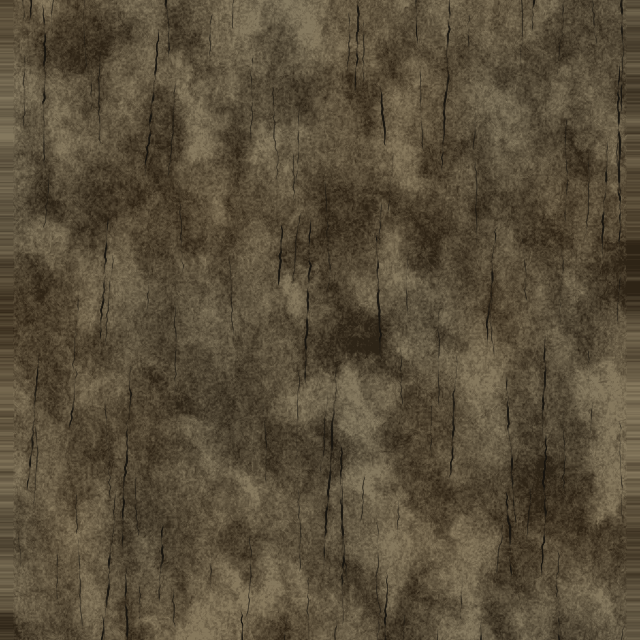
This texture is drawn by a WebGL 1 fragment shader. Its source:

```glsl
precision highp float;

uniform vec2 u_resolution;

const vec3 DARK_BARK = vec3(0.23, 0.19, 0.13);
const vec3 PALE_BARK = vec3(0.49, 0.44, 0.34);
const vec3 CRACK_COLOR = vec3(0.085, 0.075, 0.055);
const float BORDER = 0.02;

float hash(vec2 p) {
  vec3 q = fract(p.xyx * vec3(0.1031, 0.1030, 0.0973));
  q += dot(q, q.yzx + 33.33);
  return fract((q.x + q.y) * q.z);
}

float noise(vec2 p) {
  vec2 cell = floor(p);
  vec2 f = fract(p);
  f = f * f * (3.0 - 2.0 * f);
  float low = mix(hash(cell), hash(cell + vec2(1.0, 0.0)), f.x);
  float high = mix(hash(cell + vec2(0.0, 1.0)), hash(cell + vec2(1.0)), f.x);
  return mix(low, high, f.y);
}

// Sum of rotated octaves, centred on zero.
float fbm(vec2 p, float gain) {
  float sum = 0.0;
  float weight = 1.0;
  for (int i = 0; i < 5; i++) {
    sum += weight * (noise(p) - 0.5);
    p = mat2(1.96, 0.38, -0.38, 1.96) * p + 17.3;
    weight *= gain;
  }
  return sum;
}

// Displacement that tears smooth blotches into ragged ones.
vec2 tear(vec2 p, float scale, float gain) {
  return vec2(fbm(p * scale, gain), fbm(p * scale + 40.0, gain));
}

// Flaky surface height, leaning across the grain.
float flakes(vec2 p) {
  return fbm(vec2(p.x + 0.3 * p.y, p.y) * vec2(52.0, 34.0) + 90.0, 0.8);
}

// Tapered vertical splits, one candidate per cell: x is the split, y its shade.
vec2 cracks(vec2 p, vec2 cells, float maxWidth, float density, float seed) {
  vec2 home = floor(p * cells);
  float blur = max(0.0012, 0.9 / u_resolution.x);
  vec2 result = vec2(0.0);
  for (int j = -1; j <= 1; j++) {
    for (int i = -1; i <= 1; i++) {
      vec2 cell = home + vec2(float(i), float(j));
      vec2 key = cell + seed;
      vec2 jitter = vec2(hash(key), hash(key + 51.7));
      float present = step(hash(key + 23.1), density);
      float halfLength = mix(0.2, 0.7, hash(key + 77.9)) / cells.y;
      vec2 d = p - (cell + 0.1 + 0.8 * jitter) / cells;
      float slant = 0.16 * (hash(key + 12.4) - 0.4);
      float lane = hash(key + 5.2) * 200.0;
      d.x -= slant * d.y;
      d.x += 0.005 * (noise(vec2(p.y * 24.0, lane)) - 0.5);
      d.x += 0.003 * (noise(vec2(p.y * 130.0, lane + 9.0)) - 0.5);
      float along = d.y / halfLength;
      float taper = max(0.0, 1.0 - along * along);
      float opening = smoothstep(0.2, 0.7, noise(vec2(p.y * 65.0, lane + 31.0)));
      float width = maxWidth * taper * opening;
      float split = 1.0 - smoothstep(width, width + blur, abs(d.x));
      split *= smoothstep(0.0, 0.25, taper) * (0.25 + 0.75 * opening);
      float shade = taper * exp(-abs(d.x) / 0.005);
      result = max(result, present * vec2(split, shade));
    }
  }
  return result;
}

void main() {
  vec2 p = gl_FragCoord.xy / u_resolution;

  // The side margins smear the outermost grain sideways.
  p.x = clamp(p.x, BORDER, 1.0 - BORDER);

  // Ragged stains, with their edges torn at two scales.
  vec2 torn = p + 0.035 * tear(p, 22.0, 0.65) * vec2(0.8, 1.3);
  float stains = fbm(vec2(torn.x + 0.2 * torn.y, torn.y) * vec2(19.0, 13.0), 0.5);
  float drift = fbm(torn * vec2(7.0, 5.0) + 25.0, 0.4);

  // Flakes lit from the upper left, fibres and sharp grit.
  vec2 bent = p + 0.012 * tear(p, 45.0, 0.5);
  float height = flakes(bent);
  float relief = height - flakes(bent + vec2(-0.0018, 0.0022));
  float fibres = noise(p * vec2(230.0, 60.0)) - 0.5;
  float grit = noise(p * 340.0) - 0.5;
  float tone = 0.49 + 0.86 * stains + 0.38 * drift;
  tone += 0.20 * height + 0.25 * relief + 0.14 * fibres + 0.42 * grit;

  // Large splits, with hairline ones between them.
  vec2 large = cracks(p, vec2(11.0, 4.2), 0.0010, 0.6, 10.0);
  vec2 fine = cracks(p, vec2(20.0, 8.0), 0.0003, 0.45, 130.0);
  tone -= 0.20 * large.y + 0.10 * fine.y;

  vec3 color = mix(DARK_BARK, PALE_BARK, clamp(tone, -0.2, 1.12));
  float warmth = noise(p * vec2(9.0, 6.0) + 60.0) - 0.5;
  color += warmth * vec3(0.012, 0.0, -0.010);

  float split = max(0.92 * large.x, 0.55 * fine.x);
  gl_FragColor = vec4(mix(color, CRACK_COLOR, split), 1.0);
}
```
